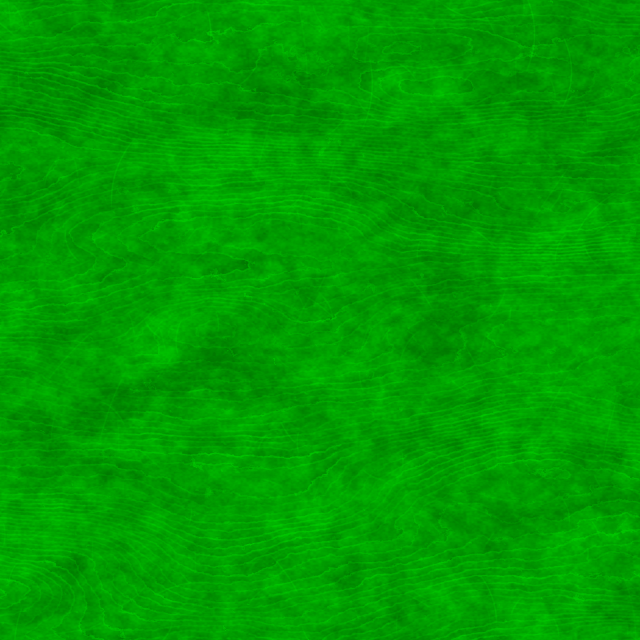
Write a Shadertoy shader that draws this texture.

```glsl
// Green stained wood: thin pale grain lines are the contours of a warped height
// field, so they run level, bend and close into eyes. Soft cloudy stains, fine
// mottling, faint scratches and small pale flecks lie over them.

#define BASE_GREEN 0.601
#define GRAIN_COUNT 78.0
#define GRAIN_WARP 15.0
#define LINE_WIDTH 0.0011
#define LINE_GAIN 0.088
#define SHADE_GAIN 0.060
#define CLOUD_GAIN 0.20
#define MOTTLE_GAIN 0.19
#define FINE_GAIN 0.055
#define SCRATCH_GAIN 0.070
#define FLECK_GAIN 0.080

float hash12(vec2 p) {
    vec3 q = fract(vec3(p.xyx) * 0.1031);
    q += dot(q, q.yzx + 33.33);
    return fract((q.x + q.y) * q.z);
}

vec2 hash22(vec2 p) {
    return vec2(hash12(p + 17.3), hash12(p + 71.9));
}

float noise(vec2 p) {
    vec2 i = floor(p), f = fract(p);
    vec2 u = f * f * f * (f * (f * 6.0 - 15.0) + 10.0);
    float low = mix(hash12(i), hash12(i + vec2(1, 0)), u.x);
    float high = mix(hash12(i + vec2(0, 1)), hash12(i + vec2(1, 1)), u.x);
    return mix(low, high, u.y);
}

// Layered noise, centred on zero
float fbm(vec2 p) {
    float sum = 0.0, gain = 0.5;
    for (int i = 0; i < 5; i++) {
        sum += gain * (noise(p) - 0.5);
        p = mat2(1.6, 1.2, -1.2, 1.6) * p + 11.7;
        gain *= 0.57;
    }
    return sum;
}

// Height field whose whole-number contours are the grain lines
float grainHeight(vec2 p) {
    float bend = noise(p * vec2(2.1, 7.0) + 4.2) + 0.3 * noise(p * vec2(6.0, 14.0) + 31.0);
    float wobble = fbm(p * vec2(24.0, 38.0));
    return GRAIN_COUNT * p.y + GRAIN_WARP * bend + 1.1 * wobble;
}

// Thin, slightly bowed scratches, one per grid cell
float scratches(vec2 p, float cells, float seed, float px) {
    vec2 g = p * cells, home = floor(g);
    float sum = 0.0;
    for (int y = -1; y <= 1; y++)
    for (int x = -1; x <= 1; x++) {
        vec2 cell = home + vec2(x, y);
        vec2 rnd = hash22(cell + seed);
        float angle = 6.2832 * hash12(cell + seed + 5.1);
        vec2 dir = vec2(cos(angle), sin(angle));
        vec2 d = g - cell - hash22(cell + seed + 9.4);
        float along = dot(d, dir);
        float across = dot(d, vec2(-dir.y, dir.x)) + (rnd.x - 0.5) * along * along;
        float reach = mix(0.15, 0.7, rnd.y);
        float ends = 1.0 - smoothstep(0.5 * reach, reach, abs(along));
        float line = 1.0 - smoothstep(0.0, 0.0008 + px, abs(across) / cells);
        sum += line * ends * rnd.x;
    }
    return sum;
}

// Ragged pale flecks, present in a share of the grid cells
float flecks(vec2 p, float cells, float share, float size, float px) {
    vec2 g = p * cells, home = floor(g);
    vec2 ragged = vec2(fbm(p * 90.0), fbm(p * 90.0 + 40.0)) * size * 3.0;
    float sum = 0.0;
    for (int y = -1; y <= 1; y++)
    for (int x = -1; x <= 1; x++) {
        vec2 cell = home + vec2(x, y);
        vec2 rnd = hash22(cell + cells);
        vec2 d = (g - cell - hash22(cell + 3.7)) / cells + ragged;
        d = mat2(0.8, 0.6, -0.6, 0.8) * d * vec2(1.0, mix(0.8, 2.2, rnd.x));
        float radius = size * mix(0.35, 1.0, rnd.y);
        float spot = 1.0 - smoothstep(-px, px, length(d) - radius);
        sum = max(sum, spot * step(hash12(cell + 8.8), share) * mix(0.5, 1.0, rnd.x));
    }
    return sum;
}

void mainImage(out vec4 fragColor, in vec2 fragCoord) {
    float px = 1.0 / iResolution.y;
    vec2 p = fragCoord * px;

    // Grain: a pale line with a dark side that fades towards the next line
    float h = grainHeight(p);
    float slope = max(length(vec2(dFdx(h), dFdy(h))) / px, 20.0);
    float phase = fract(h);
    float lineDist = min(phase, 1.0 - phase) / slope;
    float strength = mix(0.4, 1.0, hash12(vec2(round(h), 2.0)));
    strength *= 0.4 + 0.9 * noise(p * vec2(12.0, 18.0) + 60.0);
    strength *= 1.0 - smoothstep(0.25, 0.7, slope * px);
    float line = 1.0 - smoothstep(0.0, LINE_WIDTH + px, lineDist);
    float shade = exp(-3.5 * phase) * smoothstep(0.0, 1.5 * px * slope, phase);
    float band = noise(vec2(p.x * 6.0, h * 0.5)) - 0.5;

    // Stains and mottling
    float cloud = fbm(p * vec2(9.0, 12.0) + 2.0 * fbm(p * 9.0 + 20.0));
    float mottle = fbm(p * vec2(42.0, 62.0) + 7.0);
    float fine = noise(p * vec2(230.0, 310.0)) - 0.5;

    float green = BASE_GREEN + CLOUD_GAIN * cloud + MOTTLE_GAIN * mottle;
    green += 0.04 * band + FINE_GAIN * fine;
    green += strength * (LINE_GAIN * line - SHADE_GAIN * shade);

    // Wear
    green += SCRATCH_GAIN * (scratches(p, 9.0, 1.0, px) + 0.7 * scratches(p, 19.0, 50.0, px));
    green += FLECK_GAIN * flecks(p, 13.0, 0.22, 0.009, px);
    green += FLECK_GAIN * 0.8 * flecks(p, 42.0, 0.25, 0.0030, px);

    fragColor = vec4(0.0, clamp(green, 0.48, 0.77), 0.0, 1.0);
}
```
